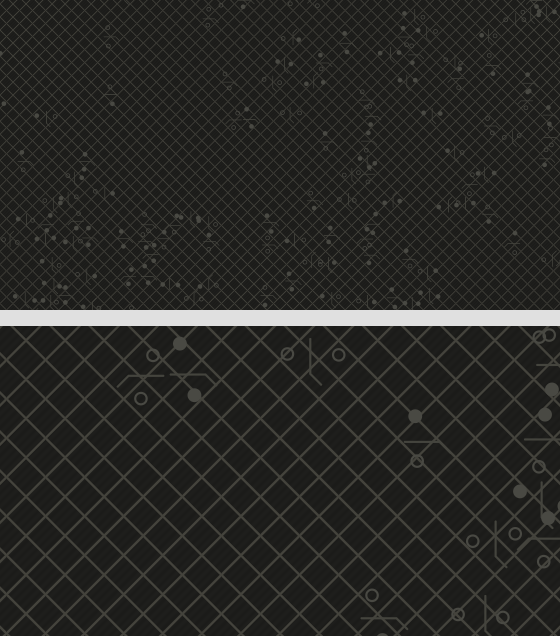
Top: the whole. Bottom: its middle third, enlarged.
Reproduce this pattern procedurally as a WebGL 2 fragment shader.

```glsl
#version 300 es
precision highp float;
// Dark diagonal lattice scattered with dim circuit traces, solid pads and ring pads.

uniform vec2 u_resolution;
out vec4 fragColor;

// Colours
const vec3 GROUND = vec3(0.112, 0.112, 0.104);
const vec3 LATTICE = vec3(0.265, 0.262, 0.235);
const vec3 TRACE = vec3(0.265, 0.265, 0.240);
const vec3 PAD = vec3(0.285, 0.285, 0.262);
const float WEAVE_DEPTH = 0.006;

// Sizes in canvas widths
const float LATTICE_REPEATS = 43.0;
const float LATTICE_WIDTH = 0.0014;
const float WEAVE_REPEATS = 180.0;
const float MOTIF_CELLS = 28.0;

// Sizes in motif cells
const float PAD_RADIUS = 0.115;
const float RING_RADIUS = 0.095;
const float STROKE = 0.036;
const float RING_SHARE = 0.45;

// Sine-free hash giving two values in 0..1
vec2 hash2(vec2 p) {
    vec3 q = fract(vec3(p.xyx) * vec3(0.1031, 0.1030, 0.0973));
    q += dot(q, q.yzx + 33.33);
    return fract((q.xx + q.yz) * q.zy);
}

float segmentDistance(vec2 p, vec2 a, vec2 b) {
    vec2 ab = b - a;
    return length(p - a - ab * clamp(dot(p - a, ab) / dot(ab, ab), 0.0, 1.0));
}

// Smooth coverage of a shape from its signed distance
float coverage(float d, float pixel) {
    return clamp(0.5 - d / pixel, 0.0, 1.0);
}

// Distance to evenly spaced lines crossing the canvas diagonally
float diagonalDistance(float t, float repeats) {
    return abs(fract(t * repeats) - 0.5) / (repeats * sqrt(2.0));
}

// Chance of a motif: busy on the right, moderate at lower left, sparse elsewhere
float motifDensity(vec2 uv) {
    float right = smoothstep(0.44, 0.56, uv.x);
    float low = 1.0 - smoothstep(0.25, 0.42, uv.y);
    float corner = smoothstep(0.78, 0.9, uv.x) * low;
    float leftEdge = 1.0 - smoothstep(0.05, 0.2, uv.x);
    return 0.09 + 0.27 * right + 0.22 * low * (1.0 - right)
        + 0.14 * leftEdge * (1.0 - low) - 0.22 * corner;
}

// A pad is either a solid disc or an open ring
float padCoverage(vec2 p, float choice, float pixel) {
    float r = length(p);
    float d = choice < RING_SHARE ? abs(r - RING_RADIUS) - 0.5 * STROKE : r - PAD_RADIUS;
    return coverage(d, pixel);
}

// One bent trace with a pad on either side; x is trace, y is pads
vec2 motif(vec2 p, vec2 cell, float pixel) {
    vec2 turn = hash2(cell + 17.0);
    vec2 kind = hash2(cell + 41.0);
    vec2 shiftA = (hash2(cell + 73.0) - 0.5) * 0.2;
    vec2 shiftB = (hash2(cell + 97.0) - 0.5) * 0.2;
    if (turn.x < 0.45) p = -p.yx;
    if (turn.y < 0.3) p.x = -p.x;

    vec2 bend = vec2(0.2, 0.0);
    float d = min(segmentDistance(p, vec2(-0.38, 0.0), bend),
                  segmentDistance(p, bend, vec2(0.38, -0.18)));
    float trace = coverage(d - 0.5 * STROKE, pixel);
    float pads = max(padCoverage(p - vec2(-0.14, 0.42) - shiftA, kind.x, pixel),
                     padCoverage(p - vec2(-0.08, -0.38) - shiftB, kind.y, pixel));
    return vec2(trace, pads);
}

void main() {
    vec2 p = gl_FragCoord.xy / u_resolution.x;
    float pixel = 1.0 / u_resolution.x;
    float aspect = u_resolution.x / u_resolution.y;

    // Ground with a faint fine weave
    float weave = cos(6.28318 * WEAVE_REPEATS * (p.x - p.y));
    vec3 colour = GROUND + WEAVE_DEPTH * weave;

    // Crossed lattice
    float lineA = diagonalDistance(p.x + p.y, LATTICE_REPEATS);
    float lineB = diagonalDistance(p.x - p.y, LATTICE_REPEATS);
    float lattice = coverage(min(lineA, lineB) - 0.5 * LATTICE_WIDTH, pixel);
    colour = mix(colour, LATTICE, lattice);

    // Scattered motifs from this cell and its neighbours
    vec2 g = p * MOTIF_CELLS;
    vec2 marks = vec2(0.0);
    for (int j = -1; j <= 1; j++) {
        for (int i = -1; i <= 1; i++) {
            vec2 cell = floor(g) + vec2(i, j);
            vec2 uv = (cell + 0.5) / MOTIF_CELLS * vec2(1.0, aspect);
            if (hash2(cell + 5.0).x > motifDensity(uv)) continue;
            vec2 centre = cell + 0.2 + 0.6 * hash2(cell + 11.0);
            marks = max(marks, motif(g - centre, cell, pixel * MOTIF_CELLS));
        }
    }
    colour = mix(colour, TRACE, marks.x);
    colour = mix(colour, PAD, marks.y);
    fragColor = vec4(colour, 1.0);
}
```
